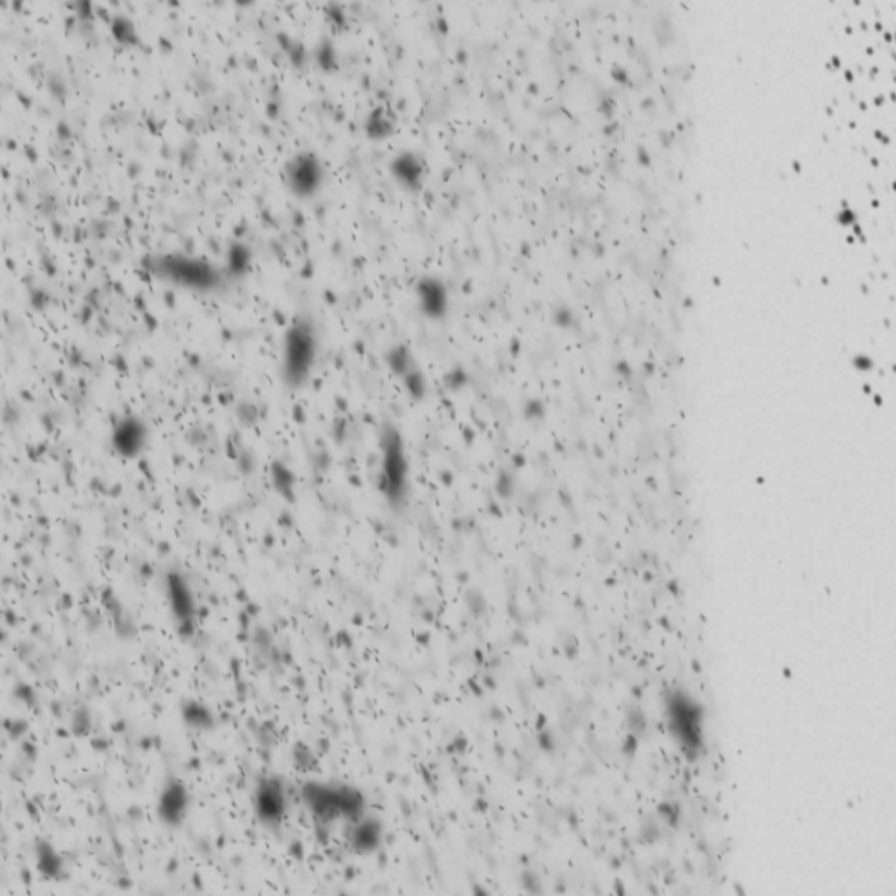
Write a WebGL 2 fragment shader that draws this texture.

```glsl
#version 300 es
precision highp float;
// Pale grey stone strewn with soft, slightly leaning dark specks.
// Hashed speck layers follow a density field; a few large blots sit on top,
// with a bare band on the right and crisp grit in the upper right corner.

uniform vec2 u_resolution;
out vec4 fragColor;

// Tones
const float STONE = 0.785;
const float BARE_STONE = 0.82;
const float INK = 0.15;
// Speck layers: cells across the canvas, rarity, weight
const vec3 FINE = vec3(85.0, 4.0, 0.50);
const vec3 MEDIUM = vec3(47.0, 6.5, 1.0);
const vec3 COARSE = vec3(27.0, 14.0, 1.1);
const vec3 GRIT = vec3(72.0, 5.0, 1.7);
const float SPECK_RADIUS = 0.28;   // in cells
const float SPECK_LEAN = 0.32;     // radians, top towards the left
// Surface
const float WARP = 0.007;
const float MOTTLE = 0.19;
const float GRAIN = 0.024;

vec2 hash22(vec2 p) {
    vec3 q = fract(p.xyx * vec3(0.1031, 0.1030, 0.0973));
    q += dot(q, q.yzx + 33.33);
    return fract((q.xx + q.yz) * q.zy);
}

vec2 noise2(vec2 p) {
    vec2 cell = floor(p), f = fract(p);
    f = f * f * (3.0 - 2.0 * f);
    return mix(mix(hash22(cell), hash22(cell + vec2(1, 0)), f.x),
               mix(hash22(cell + vec2(0, 1)), hash22(cell + vec2(1, 1)), f.x), f.y);
}

// Coordinates in a frame whose vertical axis leans to the left
vec2 leaned(vec2 d, float angle) {
    float c = cos(angle), s = sin(angle);
    return vec2(c * d.x + s * d.y, c * d.y - s * d.x);
}

float blot(vec2 p, vec2 centre, vec2 size, float lean) {
    vec2 q = leaned(p - centre, lean) / size;
    return exp(-dot(q, q));
}

// Jittered soft ellipses, one per cell, mostly faint
float specks(vec2 p, vec3 layer, float density, float seed) {
    vec2 g = p * layer.x, cell = floor(g);
    float rarity = layer.y / max(density, 0.01), sum = 0.0;
    for (int j = -1; j <= 1; j++)
    for (int i = -1; i <= 1; i++) {
        vec2 id = cell + vec2(i, j);
        vec2 trait = hash22(id + seed + 57.0);
        vec2 size = SPECK_RADIUS * vec2(0.85, mix(0.85, 1.45, trait.y));
        float strength = pow(trait.x, rarity);
        sum += strength * blot(g, id + hash22(id + seed), size, SPECK_LEAN);
    }
    return layer.z * sum;
}

// Covered area, one on the left and zero in the bare band
float coverage(vec2 p) {
    float edge = mix(0.825, 0.775, smoothstep(0.0, 0.5, p.y));
    return 1.0 - smoothstep(-0.045, 0.025, p.x - edge);
}

float speckDensity(vec2 p) {
    float d = mix(1.0, 0.5, smoothstep(0.3, 0.6, p.x));
    d *= 0.65 + 0.7 * noise2(p * 9.0).x;
    d += 1.9 * blot(p, vec2(0.315, 0.145), vec2(0.055, 0.12), 0.55);
    d += 1.0 * blot(p, vec2(0.74, 0.22), vec2(0.04, 0.12), 0.2);
    d += 0.6 * blot(p, vec2(0.10, 0.71), vec2(0.06, 0.09), 0.4);
    d += 0.5 * blot(p, vec2(0.76, 0.52), vec2(0.03, 0.09), 0.1);
    return d * coverage(p);
}

// The dominant dark marks
float largeBlots(vec2 p) {
    float b = blot(p, vec2(0.211, 0.696), vec2(0.030, 0.013), -0.3);
    b += blot(p, vec2(0.266, 0.710), vec2(0.011, 0.017), -0.2);
    b += blot(p, vec2(0.483, 0.669), vec2(0.012, 0.017), 0.3);
    b += blot(p, vec2(0.332, 0.608), vec2(0.011, 0.029), -0.15);
    b += blot(p, vec2(0.440, 0.477), vec2(0.010, 0.032), 0.1);
    b += blot(p, vec2(0.144, 0.513), vec2(0.014, 0.016), 0.5);
    b += blot(p, vec2(0.200, 0.334), vec2(0.011, 0.026), 0.35);
    b += blot(p, vec2(0.764, 0.194), vec2(0.013, 0.030), 0.4);
    b += blot(p, vec2(0.341, 0.805), vec2(0.015, 0.018), -0.2);
    b += blot(p, vec2(0.456, 0.808), vec2(0.011, 0.015), 0.4);
    b += blot(p, vec2(0.193, 0.104), vec2(0.012, 0.019), 0.0);
    b += blot(p, vec2(0.302, 0.104), vec2(0.016, 0.018), 0.0);
    b += blot(p, vec2(0.370, 0.107), vec2(0.029, 0.014), -0.2);
    b += blot(p, vec2(0.408, 0.068), vec2(0.014, 0.014), 0.0);
    return 1.5 * b;
}

void main() {
    vec2 p = gl_FragCoord.xy / u_resolution;
    vec2 warped = p + WARP * (noise2(p * 75.0) - 0.5);
    float cover = coverage(p), density = speckDensity(p);

    // Soft specks and blots
    float ink = specks(warped, FINE, density, 11.0);
    ink += specks(warped, MEDIUM, density, 131.0);
    ink += specks(warped, COARSE, density, 271.0);
    ink += largeBlots(warped);

    // Crisp grit near the right edge
    float corner = smoothstep(0.88, 1.0, p.x) * smoothstep(0.45, 0.95, p.y);
    ink += specks(p, GRIT, 1.5 * corner, 401.0);
    ink += 1.6 * blot(p, vec2(0.945, 0.757), vec2(0.008, 0.006), 0.0);
    ink += 1.6 * blot(p, vec2(0.963, 0.595), vec2(0.008, 0.006), -0.3);

    // Faint cloudy mottling
    float cloud = noise2(leaned(p, SPECK_LEAN) * vec2(85.0, 55.0)).x;
    ink += MOTTLE * cloud * cloud * cloud * cover;

    // Stone tone and fine grain
    float grey = mix(mix(BARE_STONE, STONE, cover), INK, 1.0 - exp(-ink));
    grey += GRAIN * (noise2(p * 190.0).y - 0.5);
    fragColor = vec4(vec3(grey), 1.0);
}
```
